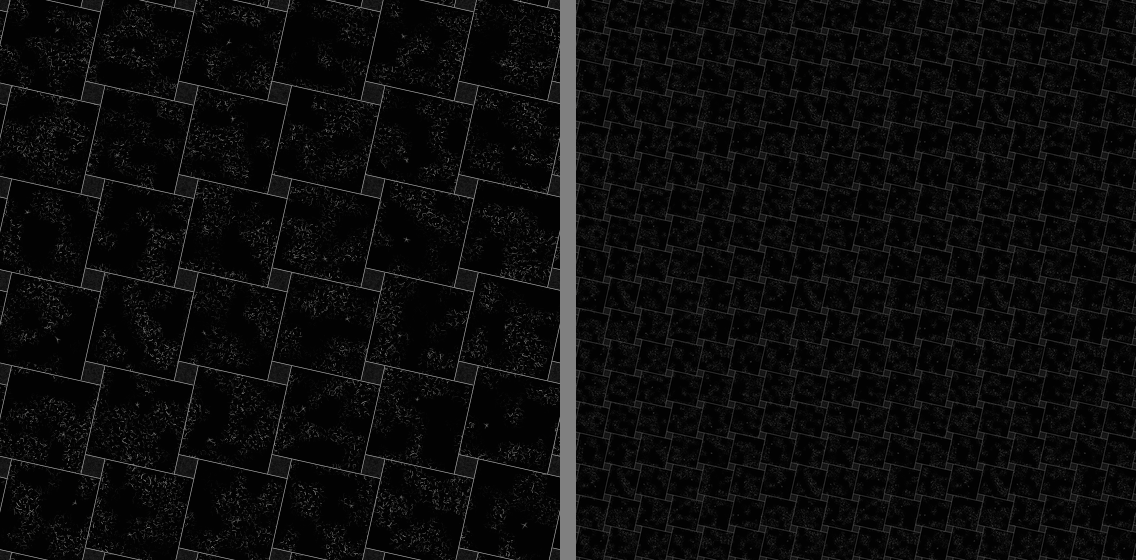
Left, the tile; right, the same tile 3 across and 3 down.
This pattern is drawn by a Shadertoy shader. Its source:

```glsl
// Polished black floor: large tilted squares with small grey squares between them,
// a two-square (Pythagorean) tiling on a square lattice with thin pale joints.
// Each large tile gets its own curved mineral flecks and one bright star of veins.

const float REPEATS = 6.0;                     // lattice cells across and down
const float SMALL = 0.217;                     // small side, in lattice cells
const float LARGE = sqrt(1.0 - SMALL * SMALL); // large side: squares sum to one
const vec2 ORIGIN = vec2(-0.087, 0.131);       // lower left corner of a large tile
const float JOINT_WIDTH = 0.0068;
const float FLECK_WIDTH = 0.0068;
const float FLECK_GAIN = 0.85;
const float STAR_GAIN = 0.75;
const int SPOKES = 5;
const vec3 STONE = vec3(0.008);
const vec3 FLECK = vec3(0.80, 0.80, 0.79);
const vec3 INSET = vec3(0.085);
const vec3 JOINT = vec3(0.70);

float hash(vec2 p) {
    return fract(sin(dot(p, vec2(127.1, 311.7))) * 43758.5453);
}

float noise(vec2 p) {
    vec2 i = floor(p), f = fract(p);
    f = f * f * (3.0 - 2.0 * f);
    return mix(mix(hash(i), hash(i + vec2(1, 0)), f.x),
               mix(hash(i + vec2(0, 1)), hash(i + vec2(1, 1)), f.x), f.y);
}

// Signed distance to a square whose lower left corner is at zero
float squareDistance(vec2 p, float side) {
    vec2 d = abs(p - 0.5 * side) - 0.5 * side;
    return length(max(d, 0.0)) + min(max(d.x, d.y), 0.0);
}

// Share of one pixel covered by a stroke, correct for hairlines too
float stroke(float d, float width, float px) {
    return clamp((d + 0.5 * width) / px + 0.5, 0.0, 1.0)
         - clamp((d - 0.5 * width) / px + 0.5, 0.0, 1.0);
}

// Short bent strokes, one per grid cell, gathered in cloudy clusters
float flecks(vec2 q, vec2 seed, float density, float px) {
    vec2 base = floor(q * density);
    float light = 0.0;
    for (int j = -1; j <= 1; j++)
    for (int i = -1; i <= 1; i++) {
        vec2 cell = base + vec2(i, j);
        vec2 key = cell + seed + density * 0.37;
        vec2 centre = cell + vec2(hash(key), hash(key + 7.3));
        float angle = 6.2832 * hash(key + 13.7);
        vec2 r = q * density - centre;
        r = vec2(cos(angle) * r.x + sin(angle) * r.y,
                 cos(angle) * r.y - sin(angle) * r.x);
        r.y += (hash(key + 19.1) - 0.5) * 2.4 * r.x * r.x;
        float halfLength = mix(0.08, 0.45, hash(key + 23.9));
        float d = length(vec2(max(abs(r.x) - halfLength, 0.0), r.y)) / density;
        float cluster = smoothstep(0.3, 0.8, noise(centre / density * 6.0 + seed));
        float strength = pow(hash(key + 31.3), 4.0) * cluster;
        light = max(light, strength * stroke(d, FLECK_WIDTH, px));
    }
    return light;
}

// A few fading veins that leave one random point of the tile
float star(vec2 q, vec2 seed, float px) {
    vec2 r = q - mix(vec2(0.2), vec2(0.8), vec2(hash(seed + 3.1), hash(seed + 5.7))) * LARGE;
    float light = 0.8 * exp(-dot(r, r) / 0.00008);
    for (int k = 0; k < SPOKES; k++) {
        vec2 key = seed + float(k) * 2.3;
        float angle = 6.2832 * (float(k) + 0.8 * hash(key)) / float(SPOKES);
        vec2 dir = vec2(cos(angle), sin(angle));
        float reach = mix(0.02, 0.055, hash(key + 9.1));
        float along = clamp(dot(r, dir), 0.0, reach);
        float d = length(r - dir * along);
        light = max(light, (1.0 - along / reach) * stroke(d, FLECK_WIDTH, px));
    }
    return light;
}

void mainImage(out vec4 fragColor, in vec2 fragCoord) {
    vec2 p = fragCoord / iResolution.xy * REPEATS - ORIGIN;
    float px = REPEATS / iResolution.y;
    vec2 right = vec2(LARGE, -SMALL), up = vec2(SMALL, LARGE);

    // Find the nearest large and small tile and the closest joint
    float joint = 1.0, largeDist = 9.0, smallDist = 9.0;
    vec2 local = vec2(0.0), id = vec2(0.0);
    for (int j = -1; j <= 1; j++)
    for (int i = -1; i <= 1; i++) {
        vec2 cell = floor(p) + vec2(i, j);
        vec2 q = vec2(dot(p - cell, right), dot(p - cell, up));
        float dLarge = squareDistance(q, LARGE);
        float dSmall = squareDistance(q - vec2(LARGE, 0.0), SMALL);
        joint = min(joint, min(abs(dLarge), abs(dSmall)));
        smallDist = min(smallDist, dSmall);
        if (dLarge < largeDist) {
            largeDist = dLarge;
            local = q;
            id = mod(cell, REPEATS);
        }
    }

    // Large polished tile
    vec2 seed = id * 61.0;
    float light = max(flecks(local, seed, 16.0, px), flecks(local, seed, 27.0, px));
    light = FLECK_GAIN * max(light, 0.8 * flecks(local, seed, 41.0, px));
    light = max(light, STAR_GAIN * star(local, seed, px));
    vec3 color = mix(STONE, FLECK, light);

    // Small grainy inset
    float grain = 0.6 * noise(local * 62.0 + seed) + 0.4 * noise(local * 110.0 + seed);
    color = mix(color, INSET * (0.4 + 1.2 * grain), clamp(0.5 - smallDist / px, 0.0, 1.0));

    color = mix(color, JOINT, stroke(joint, JOINT_WIDTH, px));
    fragColor = vec4(color, 1.0);
}
```
